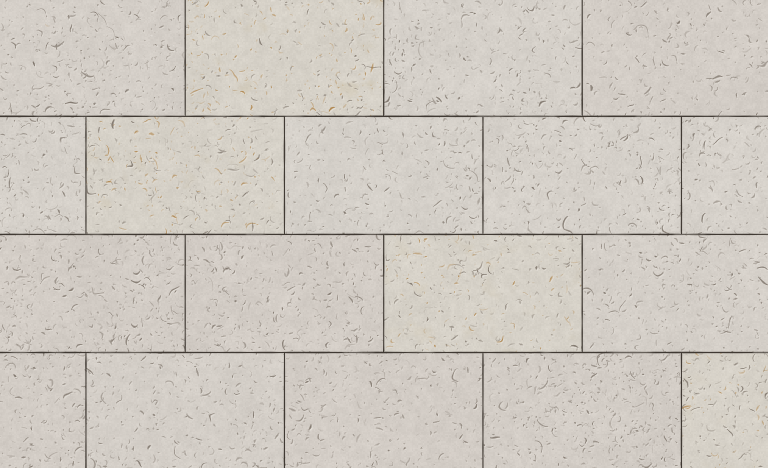
This texture is drawn by a Shadertoy shader. Its source:

```glsl
// Wall of pale limestone slabs in running bond with thin dark joints.
// Each slab has its own tint and a scatter of fine curved shell pits, lit from
// the upper left; a diagonal run of slabs also carries rust-coloured pits.

vec3 hash3(vec2 p) {
    vec3 h = fract(vec3(p.xyx) * vec3(.1031, .1030, .0973) + .137);
    h += dot(h, h.yxz + 33.33);
    return fract((h.xxy + h.yzz) * h.zyx);
}

float noise(vec2 p) {
    vec2 i = floor(p), f = fract(p);
    f = f * f * (3. - 2. * f);
    return mix(mix(hash3(i).x, hash3(i + vec2(1, 0)).x, f.x),
               mix(hash3(i + vec2(0, 1)).x, hash3(i + 1.).x, f.x), f.y);
}

float fbm(vec2 p) {
    float sum = 0., amp = .5;
    for (int i = 0; i < 4; i++) {
        sum += amp * noise(p);
        p = mat2(1.6, 1.2, -1.2, 1.6) * p + 11.7;
        amp *= .5;
    }
    return sum;
}

// Distance to a bent dash lying along x, thinner toward its ends
float dash(vec2 d, float halfLen, float bend, float width) {
    float slope = 2. * bend * d.x;
    float across = (d.y - bend * d.x * d.x) / sqrt(1. + slope * slope);
    float taper = width * .5 * min(abs(d.x) / halfLen, 1.);
    return length(vec2(max(abs(d.x) - halfLen, 0.), across)) - width + taper;
}

// One layer of pits: x = shadow, y = lit rim, z = rusty fill
vec3 pits(vec2 p, float scale, float density, float rust, float px) {
    vec3 marks = vec3(0);
    vec2 q = p * scale, cell = floor(q);
    q += .12 * (vec2(noise(q * 3.), noise(q * 3. + 40.)) - .5);
    for (int j = -1; j <= 1; j++)
    for (int i = -1; i <= 1; i++) {
        vec2 c = cell + vec2(i, j);
        vec3 place = hash3(c + scale), form = hash3(c + scale + 71.3);
        vec3 look = hash3(c + scale + 137.9);
        if (place.z > density) continue;
        float a = 6.2832 * form.x;
        mat2 turn = mat2(cos(a), sin(a), -sin(a), cos(a));
        vec2 d = q - c - place.xy;
        float halfLen = mix(.05, .34, form.y * form.y);
        float bend = (form.z - .4) * 4.;
        float width = scale * mix(.0009, .0021, look.x * look.x);
        float soft = px * scale;
        float pit = dash(turn * d, halfLen, bend, width);
        float rim = dash(turn * (d - vec2(.0019, -.0024) * scale), halfLen, bend, width);
        float strength = mix(.2, 1., look.y);
        float fill = strength * clamp(.5 - pit / soft, 0., 1.);
        float lit = strength * clamp(.5 - rim / soft, 0., 1.);
        float rusty = step(look.z, .5 * rust);
        marks = max(marks, vec3(fill * (1. - rusty), lit, fill * rusty));
    }
    return marks;
}

void mainImage(out vec4 fragColor, in vec2 fragCoord) {
    float px = 1. / iResolution.y;
    vec2 p = fragCoord * px;

    // Running bond: odd courses shift by half a slab
    vec2 count = vec2(3.869, 3.963);
    vec2 g = fragCoord / iResolution.xy * count + vec2(-.433, .022);
    g.x -= .5 * mod(floor(g.y), 2.);
    vec2 id = floor(g), f = fract(g);
    vec2 slabSize = vec2(iResolution.x * px, 1) / count;
    vec2 edge = min(f, 1. - f) * slabSize;
    vec3 slab = hash3(id + 23.);
    vec2 q = p + floor(slab.xy * 40.) * 1.37;

    // Rusty slabs step sideways by a growing amount from course to course
    float n = 3. - id.y;
    float rust = step(abs(id.x - n * (n - 1.) * .5), .5) * mix(.4, 1., id.y / 3.);

    // Stone: slab tint, faint mottling and fine grain
    vec3 col = mix(vec3(.838, .820, .793), vec3(.822, .797, .770), slab.z);
    col = mix(col, vec3(.839, .820, .780), .8 * step(.1, rust));
    col += .035 * (fbm(q * 11.) - .47) + .05 * (fbm(q * 70.) - .47);
    col += .025 * (hash3(floor(q * 300.)).x - .5);
    col = mix(col, vec3(.78, .73, .62), rust * .3 * smoothstep(.56, .78, fbm(q * 22. + 5.)));

    // Shell pits in four sizes, gathered in loose clusters
    float cluster = mix(.65, 1.3, smoothstep(.25, .7, fbm(q * 7. + 31.))) * mix(.85, 1.15, slab.y);
    vec3 marks = pits(q, 23., .5 * cluster, rust, px);
    marks = max(marks, pits(q, 34., .55 * cluster, rust, px));
    marks = max(marks, .9 * pits(q, 47., .5 * cluster, rust, px));
    marks = max(marks, .65 * pits(q, 75., .4 * cluster, rust, px));
    col = mix(col, vec3(.92, .905, .88), .6 * marks.y);
    col = mix(col, vec3(.43, .39, .35), .8 * marks.x);
    col = mix(col, vec3(.67, .49, .25), .85 * marks.z);

    // Joints: thin uneven gaps, the level ones fading here and there
    vec2 halfGap = vec2(.0010, .0012) + .0006 * noise(p * 45.);
    vec2 gap = clamp((halfGap - edge) / px + .5, 0., 1.);
    gap.y *= mix(.7, 1., smoothstep(.2, .45, noise(p * 24. + 9.)));
    col *= 1. - .03 * exp(-min(edge.x, edge.y) / .003);
    col = mix(col, vec3(.22, .195, .17), .95 * max(gap.x, gap.y));

    fragColor = vec4(clamp(col, 0., 1.), 1);
}
```
